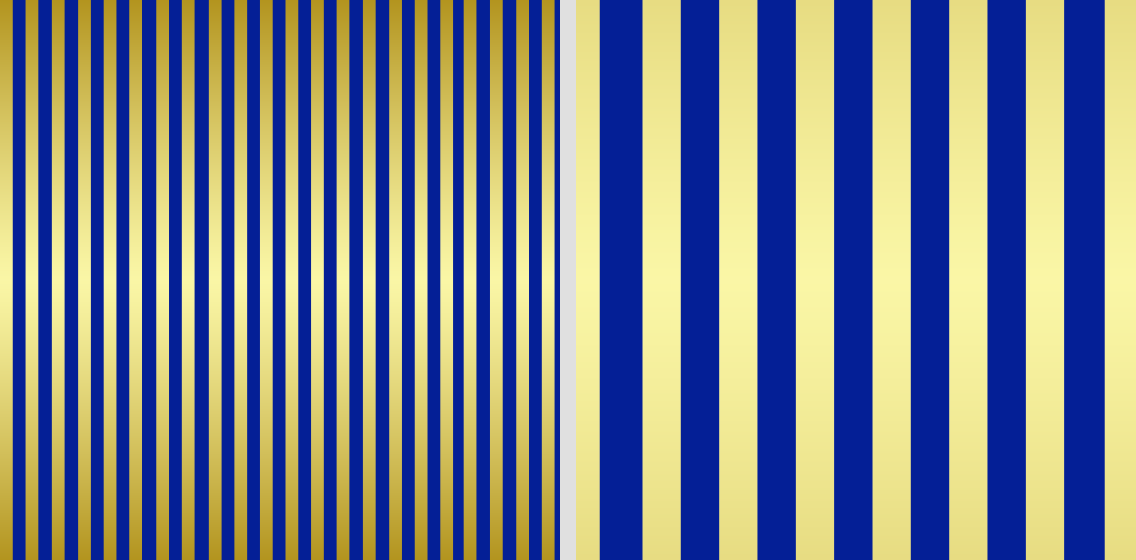
Left, the full canvas; right, a detail of the centre.
A Shadertoy shader for this pattern:

```glsl
const int   STRIPES = 22;
const float GRID    = 768.0;         // layout units across the canvas
const float PITCH   = 35.05 / GRID;  // base distance between stripe starts
const float WIDTH   = 17.5 / GRID;   // gold stripe width
const float SLIP    = 1.0 / GRID;    // unit of spacing irregularity
const float FALLOFF = 1.2;           // shape of the vertical sheen

const vec3 BLUE      = vec3(0.015, 0.12, 0.59);
const vec3 GOLD_DARK = vec3(0.70, 0.58, 0.12);
const vec3 GOLD_PALE = vec3(0.98, 0.965, 0.65);

// Accumulated spacing irregularity ahead of stripe k
float slipBefore(float k) {
    float wide   = 2.0 * (step(6.0, k) + step(8.0, k));
    float narrow = 3.0 * step(18.0, k);
    float small  = step(2.0, k) + step(3.0, k) + step(14.0, k)
                 + step(15.0, k) + step(19.0, k) + step(20.0, k);
    return SLIP * (wide + small - narrow);
}

// Signed distance to a vertical band, negative inside
float bandDistance(float x, float start, float width) {
    return abs(x - start - 0.5 * width) - 0.5 * width;
}

// Gold is palest at mid height and deepens towards both ends
vec3 goldSheen(float y) {
    float d = abs(2.0 * y - 1.0);
    return mix(GOLD_PALE, GOLD_DARK, pow(d, FALLOFF));
}

void mainImage(out vec4 fragColor, in vec2 fragCoord) {
    vec2 uv = fragCoord / iResolution.xy;

    // Distance to the nearest gold stripe
    float dist = 1.0;
    for (int i = 0; i < STRIPES; i++) {
        float k = float(i);
        dist = min(dist, bandDistance(uv.x, k * PITCH + slipBefore(k), WIDTH));
    }

    // One-pixel edge coverage
    float gold = clamp(0.5 - dist * iResolution.x, 0.0, 1.0);
    fragColor = vec4(mix(BLUE, goldSheen(uv.y), gold), 1.0);
}
```
